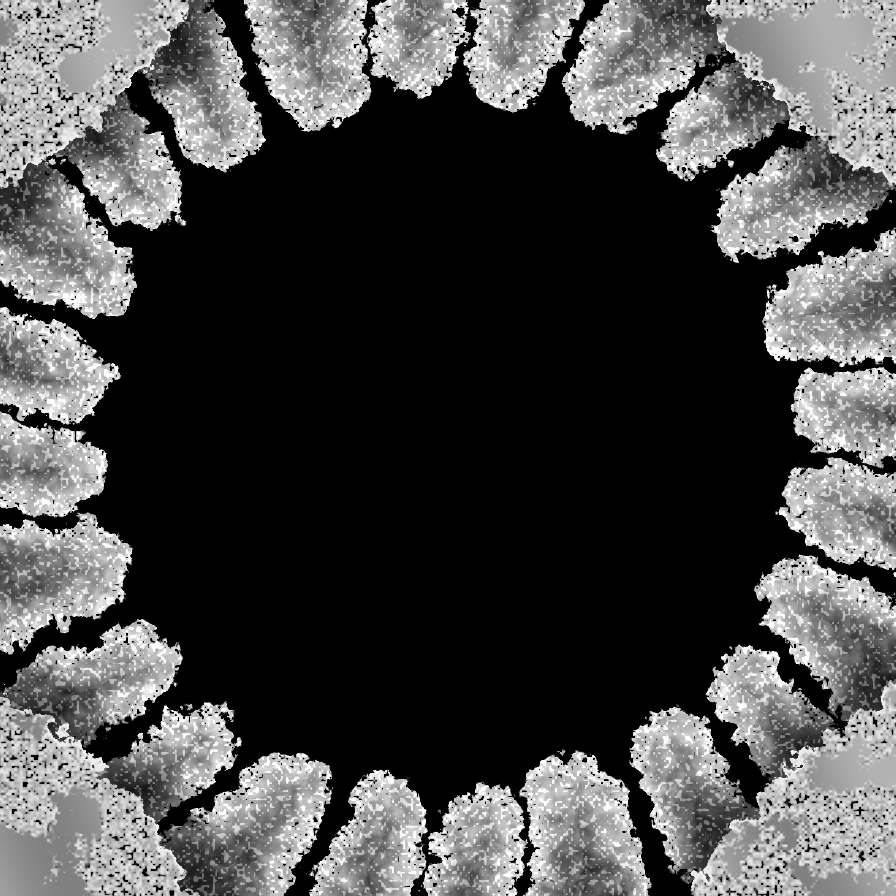
Write a Shadertoy shader that draws this background.

```glsl
// Ring of ragged grey fractal leaves around a black disc, with pale speckled corners.
#define CENTER vec2(0.4993, 0.5078)
#define WARP 0.028        // bending of the outlines
#define ROUGHNESS 0.034   // depth of the ragged rims
#define CRACK 0.002       // half width of the gaps between leaves
#define CORNER_RADIUS 0.527
#define CORNER_BEND 0.6
#define GRAIN 330.0       // cells of fine speckle across the canvas
#define RIM_TONE 0.80
#define HEART_TONE 0.30

const int LEAVES = 6;
// Leaf axes of one quarter turn: inner end, outer end
const vec4 AXES[LEAVES] = vec4[LEAVES](
    vec4(-0.141, 0.408, -0.158, 0.508), vec4(-0.036, 0.430, -0.023, 0.520),
    vec4( 0.070, 0.421,  0.096, 0.520), vec4( 0.178, 0.395,  0.257, 0.492),
    vec4( 0.277, 0.336,  0.367, 0.408), vec4( 0.346, 0.251,  0.444, 0.297));
// Half widths at both ends
const vec2 WIDTHS[LEAVES] = vec2[LEAVES](
    vec2(0.056, 0.074), vec2(0.047, 0.057), vec2(0.048, 0.061),
    vec2(0.047, 0.078), vec2(0.044, 0.050), vec2(0.046, 0.055));

float hash(vec2 p) {
    return fract(sin(dot(p, vec2(127.1, 311.7))) * 43758.5453);
}

float noise(vec2 p) {
    vec2 i = floor(p), f = fract(p);
    f = f * f * (3.0 - 2.0 * f);
    return mix(mix(hash(i), hash(i + vec2(1, 0)), f.x),
               mix(hash(i + vec2(0, 1)), hash(i + vec2(1, 1)), f.x), f.y);
}

float fbm(vec2 p) {
    float sum = 0.0, amp = 0.5;
    for (int i = 0; i < 5; i++) {
        sum += amp * noise(p);
        p = mat2(1.6, 1.2, -1.2, 1.6) * p + 7.3;
        amp *= 0.5;
    }
    return sum / 0.96875;
}

// Depth inside the nearest leaf, position along its axis, offset across it
vec3 leafRing(vec2 p) {
    float nearest = 1e3, second = 1e3;
    vec2 local = vec2(0);
    for (int quarter = 0; quarter < 4; quarter++) {
        for (int k = 0; k < LEAVES; k++) {
            vec2 axis = AXES[k].zw - AXES[k].xy, rel = p - AXES[k].xy;
            float along = dot(rel, axis) / dot(axis, axis);
            float h = clamp(along, 0.0, 1.0);
            float d = length(rel - axis * h) - mix(WIDTHS[k].x, WIDTHS[k].y, h) - 0.003;
            if (d < nearest) {
                second = nearest;
                nearest = d;
                local = vec2(along, dot(rel, normalize(vec2(-axis.y, axis.x))));
            } else second = min(second, d);
        }
        p = vec2(-p.y, p.x);
    }
    return vec3(min(-nearest, 0.5 * (second - nearest) - CRACK), local);
}

// Distance past the curved border of the corner patches
float cornerDepth(vec2 p) {
    float turn = mod(atan(p.y, p.x), 1.570796) - 0.785398;
    return length(p) - CORNER_RADIUS - CORNER_BEND * turn * turn;
}

float leafTone(vec3 leaf, float edge, float corner, float grain, vec2 p) {
    float base = smoothstep(-0.4, 1.0, leaf.y);
    float heart = smoothstep(0.0, 0.052, edge) * (0.45 + 0.55 * base);
    float tone = mix(RIM_TONE, HEART_TONE, heart);
    // Veins slant away from the axis
    float side = abs(leaf.z);
    float vein = noise(vec2((leaf.y * 0.1 - side * 0.8) * 130.0, side * 35.0 + sign(leaf.z) * 9.0));
    tone += (vein - 0.5) * 0.22 + (fbm(p * 90.0) - 0.5) * 0.35;
    tone *= mix(1.0, 0.35, smoothstep(-0.075, -0.005, corner));
    tone += 0.28 * smoothstep(0.6, 0.8, grain);
    return tone * smoothstep(0.16, 0.30, grain + edge * 9.0);
}

float cornerTone(float depth, float grain, vec2 p) {
    float cloud = fbm(p * 22.0 + 4.0);
    float lace = smoothstep(0.43, 0.53, cloud + 0.10 * (grain - 0.5) + 0.05 * smoothstep(0.08, 0.0, depth));
    float smoothGrey = 0.60 + 0.10 * sin(p.x * 23.0 + p.y * 9.0);
    float speckled = 0.73 + 0.4 * (grain - 0.5);
    speckled *= smoothstep(0.12, 0.28, grain);
    float tone = mix(smoothGrey, speckled, lace);
    // White fringe along the border
    return mix(tone, 0.93, smoothstep(0.012, 0.003, depth) * smoothstep(0.35, 0.55, fbm(p * 45.0)));
}

void mainImage(out vec4 fragColor, in vec2 fragCoord) {
    vec2 p = fragCoord / iResolution.xy - CENTER;
    float pixel = 1.0 / iResolution.y;
    vec2 bend = vec2(fbm(p * 38.0), fbm(p * 38.0 + 31.0)) - 0.5;
    vec2 q = p + WARP * bend;
    float grain = noise(p * GRAIN);
    float ragged = fbm(p * 75.0 + 11.0);

    // Leaves on black
    vec3 leaf = leafRing(q);
    float corner = cornerDepth(q) + 0.05 * (ragged - 0.5);
    float edge = leaf.x - ROUGHNESS * max(ragged - 0.38, 0.0);
    float tone = leafTone(leaf, edge, corner, grain, p) * smoothstep(-pixel, pixel, edge);

    // Corner patches on top
    tone = mix(tone, cornerTone(corner, grain, p), smoothstep(-pixel, pixel, corner));
    fragColor = vec4(vec3(clamp(tone, 0.0, 1.0)), 1.0);
}
```
